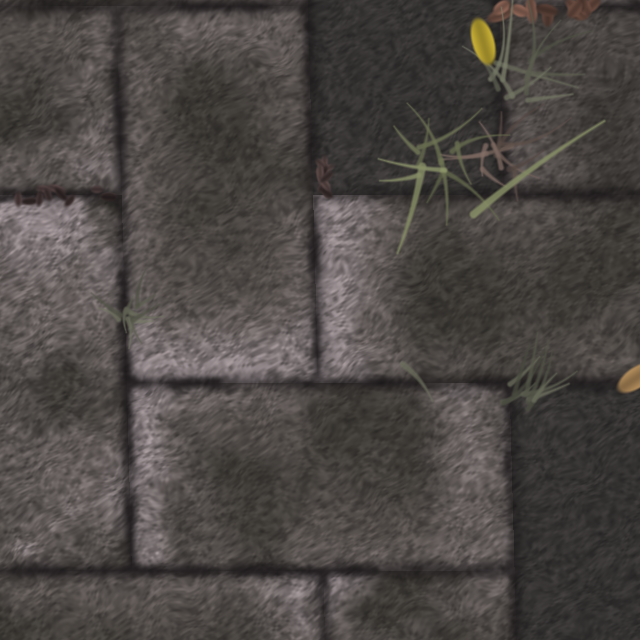
Give the GLSL for this texture, as a WebGL 1 fragment shader.

```glsl
precision highp float;
// Weathered herringbone paving: 2:1 slabs found from a diagonal four-cell cycle,
// worn pale at their ends, dark when damp, with streaky grain and sunken joints.
// Grass tufts, crumbs and fallen leaves are scattered on top by seeded loops.
uniform vec2 u_resolution;

const vec3 STONE = vec3(0.232, 0.220, 0.204);
const vec3 DRY_STONE = vec3(0.315, 0.293, 0.280);
const vec3 PALE_STONE = vec3(0.545, 0.505, 0.515);
const vec3 DAMP_STONE = vec3(0.198, 0.187, 0.190);
const vec3 JOINT = vec3(0.135, 0.120, 0.125);
const vec3 GRASS = vec3(0.53, 0.56, 0.40);
const vec3 GREY_GRASS = vec3(0.43, 0.44, 0.37);
const vec3 STRAW = vec3(0.44, 0.37, 0.34);

float hash(vec2 p) {
  return fract(sin(dot(p, vec2(127.1, 311.7))) * 43758.5);
}

float noise(vec2 p) {
  vec2 i = floor(p), f = fract(p);
  f = f * f * (3.0 - 2.0 * f);
  return mix(mix(hash(i), hash(i + vec2(1, 0)), f.x),
             mix(hash(i + vec2(0, 1)), hash(i + vec2(1, 1)), f.x), f.y);
}

float fbm(vec2 p) {
  float sum = 0.0, amp = 0.53;
  for (int i = 0; i < 4; i++) {
    sum += amp * noise(p);
    p = p * 2.03 + 17.3;
    amp *= 0.5;
  }
  return sum;
}

vec2 rotate(vec2 p, float a) {
  return vec2(cos(a) * p.x + sin(a) * p.y, cos(a) * p.y - sin(a) * p.x);
}

float roundBox(vec2 p, vec2 halfSize, float r) {
  vec2 q = abs(p) - halfSize + r;
  return min(max(q.x, q.y), 0.0) + length(max(q, 0.0)) - r;
}

// Short diagonal flecks, bent by a slow warp
float streaks(vec2 p) {
  vec2 q = rotate(p + 0.016 * vec2(noise(p * 23.0), noise(p * 23.0 + 40.0)), 0.55);
  return 0.5 * noise(q * vec2(85.0, 150.0)) + 0.5 * noise(q * vec2(150.0, 270.0) + 9.0);
}

vec3 paving(vec2 p) {
  // Slightly skewed grid, rows counted downward
  float down = 1.0 - p.y;
  vec2 grid = vec2((p.x - 0.182 - 0.027 * down) / 0.299 + 1.0, (down - 0.010) / 0.294);
  vec2 cell = floor(grid);
  float phase = mod(cell.x + cell.y, 4.0);
  bool upright = phase > 0.5 && phase < 2.5;
  vec2 size = upright ? vec2(1, 2) : vec2(2, 1);
  vec2 corner = cell;
  if (phase < 0.5) corner.x -= 1.0;
  if (phase > 1.5 && phase < 2.5) corner.y -= 1.0;
  vec2 centre = corner + 0.5 * size;
  vec2 local = grid - centre;

  float wobble = 0.045 * (fbm(p * 26.0) - 0.5);
  float edge = roundBox(local, 0.5 * size, 0.06) + wobble;
  float endGap = 1.0 - abs(upright ? local.y : local.x);
  float patches = fbm(p * 7.0 + centre * 3.1);
  float grain = streaks(p);

  // Damp slabs lie to the right, above and below the middle course
  float damp = step(2.3, centre.x)
             * (1.0 - smoothstep(0.1, 0.7, abs(abs(centre.y - 1.5) - 1.5)));
  float nearWear = 1.0 - smoothstep(0.25, 0.62, length(p - vec2(0.36, 0.40)));
  float rim = 0.85 * (1.0 - smoothstep(0.03, 0.55, endGap))
            + 0.28 * smoothstep(-0.26, -0.04, edge);
  float leftWear = 0.42 * (1.0 - smoothstep(0.13, 0.24, p.x)) * smoothstep(0.08, 0.3, p.y)
                 * smoothstep(0.98, 0.6, p.y);
  float pale = (rim * (0.25 + 0.75 * nearWear) + leftWear) * smoothstep(0.24, 0.64, patches);
  pale = clamp(pale * (0.7 + 0.6 * grain), 0.0, 1.0) * (1.0 - 0.9 * damp);

  // Dark slab hearts, dry outer zones, then worn pale ends
  float outer = smoothstep(-0.48, -0.08, edge);
  float dryness = smoothstep(0.38, 0.78, patches + 0.22 * outer);
  vec3 col = mix(STONE, DRY_STONE, dryness * (1.0 - 0.6 * damp));
  col = mix(col, DAMP_STONE, 0.8 * damp);
  col = mix(col, PALE_STONE, pale);
  col *= 0.70 + 0.60 * grain;

  // Soft hollow around a thin core that fades in and out
  float depth = (0.45 + 0.5 * smoothstep(0.32, 0.58, fbm(p * 13.0 + 5.0))) * (1.0 - 0.25 * damp);
  col *= 1.0 - 0.22 * smoothstep(-0.10, -0.01, edge);
  return mix(col, JOINT * (0.8 + 0.4 * grain), depth * smoothstep(-0.050, 0.004, edge));
}

// Tapered blade curving away from its heading
float blade(vec2 p, vec2 root, float angle, float len, float bend, float width, float px) {
  vec2 d = rotate(p - root, angle);
  float t = clamp(d.x / len, 0.0, 1.0);
  float dist = length(vec2(d.y - bend * len * t * t, d.x - t * len));
  return smoothstep(px, -px, dist - width * (1.0 - 0.75 * t));
}

vec3 tuft(vec3 col, vec2 p, vec2 root, float angle, float spread, float len, vec3 tint, float px) {
  for (int i = 0; i < 11; i++) {
    vec2 id = root * 37.0 + float(i) * 1.7;
    float turn = angle + spread * ((float(i) + hash(id)) / 11.0 - 0.5);
    vec2 base = root + 0.5 * len * (vec2(hash(id + 1.0), hash(id + 2.0)) - 0.5);
    float reach = len * (0.4 + 0.6 * hash(id + 3.0));
    float cover = blade(p, base, turn, reach, 1.2 * hash(id + 4.0) - 0.6, 0.004, px);
    col = mix(col, tint * (0.7 + 0.5 * hash(id + 5.0)), 0.75 * cover);
  }
  return col;
}

vec3 leaf(vec3 col, vec2 p, vec2 centre, vec2 size, float angle, vec3 tint, float px) {
  vec2 q = rotate(p - centre, angle);
  float dist = (length(q / size) - 1.0) * min(size.x, size.y);
  float vein = 0.8 + 0.25 * smoothstep(0.0, size.y, abs(q.y));
  return mix(col, tint * vein, smoothstep(px, -px, dist));
}

vec3 crumbs(vec3 col, vec2 p, vec2 centre, vec2 extent, float size, vec3 tint, float px) {
  for (int i = 0; i < 12; i++) {
    vec2 id = centre * 53.0 + float(i) * 2.3;
    vec2 at = centre + extent * (vec2(hash(id), hash(id + 1.7)) - 0.5);
    vec2 shape = size * vec2(0.7 + 0.6 * hash(id + 2.9), 0.5);
    col = leaf(col, p, at, shape, 6.28 * hash(id + 3.1), tint * (0.5 + 0.7 * hash(id + 4.3)), px);
  }
  return col;
}

void main() {
  vec2 p = gl_FragCoord.xy / u_resolution;
  float px = 0.0026;
  vec3 col = paving(p);
  // Debris caught in the joints
  col = crumbs(col, p, vec2(0.10, 0.693), vec2(0.15, 0.025), 0.011, vec3(0.28, 0.22, 0.22), px);
  col = crumbs(col, p, vec2(0.505, 0.72), vec2(0.015, 0.05), 0.011, vec3(0.36, 0.29, 0.28), px);
  col = crumbs(col, p, vec2(0.85, 0.985), vec2(0.16, 0.04), 0.018, vec3(0.46, 0.33, 0.28), px);
  // Grass and dry stems
  col = tuft(col, p, vec2(0.78, 0.755), -0.6, 5.5, 0.11, STRAW, px);
  col = tuft(col, p, vec2(0.80, 0.87), 0.9, 2.6, 0.15, GREY_GRASS, px);
  col = tuft(col, p, vec2(0.685, 0.745), 0.6, 6.2, 0.13, GRASS, px);
  col = tuft(col, p, vec2(0.20, 0.51), 0.3, 5.0, 0.06, GREY_GRASS, px);
  col = tuft(col, p, vec2(0.81, 0.385), 0.75, 1.4, 0.10, GREY_GRASS * 0.9, px);
  col = mix(col, GRASS, 0.85 * blade(p, vec2(0.74, 0.665), 0.7, 0.25, -0.08, 0.006, px));
  col = mix(col, GRASS, 0.80 * blade(p, vec2(0.66, 0.74), -1.75, 0.14, -0.1, 0.006, px));
  col = mix(col, GREY_GRASS, 0.7 * blade(p, vec2(0.63, 0.43), -0.6, 0.07, -0.3, 0.005, px));
  // Fallen leaves
  col = leaf(col, p, vec2(0.755, 0.935), vec2(0.037, 0.017), 1.85, vec3(0.74, 0.65, 0.20), px);
  col = leaf(col, p, vec2(0.995, 0.41), vec2(0.034, 0.016), 0.6, vec3(0.66, 0.52, 0.34), px);
  gl_FragColor = vec4(col, 1.0);
}
```
